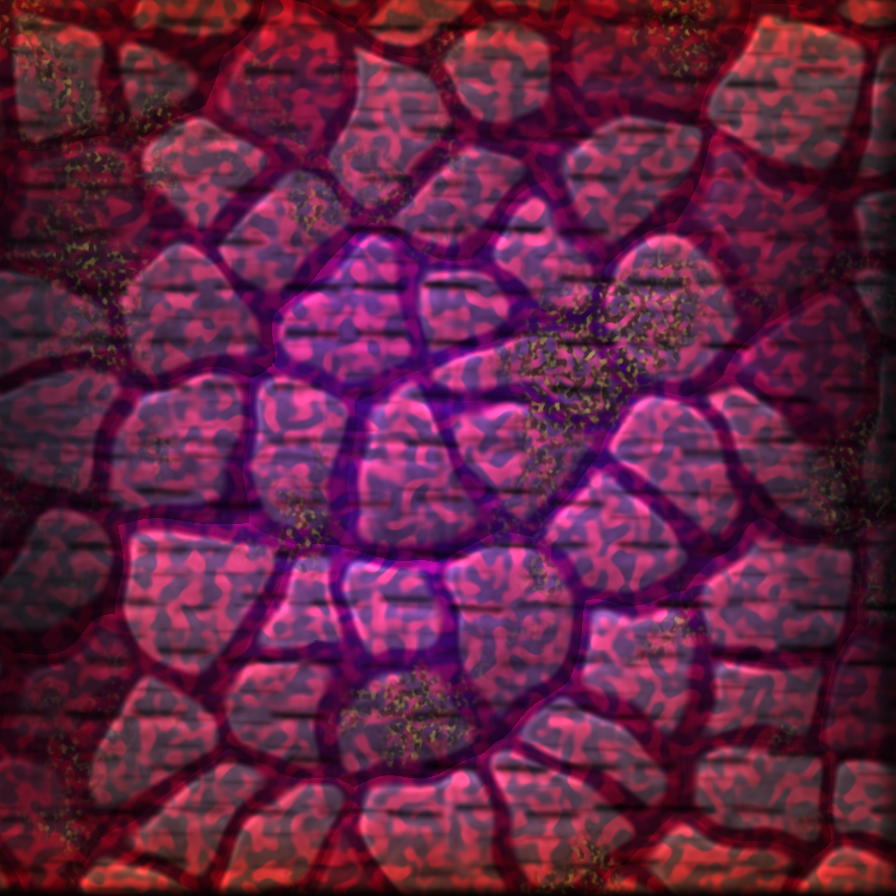
Give the GLSL for this texture, as a three.js fragment shader.

```glsl
// Mossy rubble wall under a magenta glow: rounded Voronoi stones with dark gaps,
// covered by a leopard mottle, moss speckles and a broken brick relief.
// Colour shifts from violet in the middle to red and black at the borders.
varying vec2 vUv;

const vec2 LIGHT_DIR = vec2(-0.55, 0.835);
const vec3 CORE_PINK = vec3(0.82, 0.25, 0.53);
const vec3 CORE_SLATE = vec3(0.39, 0.22, 0.48);
const vec3 RIM_PINK = vec3(0.64, 0.22, 0.28);
const vec3 RIM_SLATE = vec3(0.32, 0.23, 0.25);
const vec3 CORE_GAP = vec3(0.60, 0.10, 0.85);
const vec3 RIM_GAP = vec3(0.60, 0.10, 0.36);
const vec3 MOSS_DARK = vec3(0.15, 0.12, 0.10);
const vec3 MOSS_LIGHT = vec3(0.58, 0.52, 0.25);

vec2 hash2(vec2 p) {
  vec3 q = fract(vec3(p.xyx) * vec3(0.1031, 0.1030, 0.0973));
  q += dot(q, q.yzx + 33.33);
  return fract((q.xx + q.yz) * q.zy);
}

float corner(vec2 cell, vec2 offset, vec2 f) {
  return dot(hash2(cell + offset) * 2.0 - 1.0, f - offset);
}

// Gradient noise, roughly -0.7 to 0.7
float noise(vec2 p) {
  vec2 i = floor(p), f = fract(p);
  vec2 u = f * f * (3.0 - 2.0 * f);
  float low = mix(corner(i, vec2(0.0), f), corner(i, vec2(1.0, 0.0), f), u.x);
  float high = mix(corner(i, vec2(0.0, 1.0), f), corner(i, vec2(1.0), f), u.x);
  return mix(low, high, u.y);
}

float smoothMin(float a, float b, float k) {
  float h = max(k - abs(a - b), 0.0) / k;
  return min(a, b) - h * h * k * 0.25;
}

float bell(float x, float width) {
  return exp(-x * x / (width * width));
}

// Stone cell: xy = offset from its centre, z = distance to its edge, w = seed
vec4 stoneCell(vec2 p) {
  vec2 base = floor(p), f = fract(p), nearest = vec2(0.0), id = base;
  float best = 8.0;
  for (int j = -1; j <= 1; j++) for (int i = -1; i <= 1; i++) {
    vec2 g = vec2(float(i), float(j));
    vec2 r = g + hash2(base + g) * 0.9 - f;
    if (dot(r, r) < best) { best = dot(r, r); nearest = r; id = base + g; }
  }
  float edge = 1.0;
  for (int j = -2; j <= 2; j++) for (int i = -2; i <= 2; i++) {
    vec2 g = vec2(float(i), float(j));
    vec2 r = g + hash2(base + g) * 0.9 - f;
    vec2 between = r - nearest;
    if (dot(between, between) > 0.0001)
      edge = smoothMin(edge, dot(0.5 * (nearest + r), normalize(between)), 0.12);
  }
  return vec4(-nearest, edge, hash2(id + 71.0).x);
}

// Broken brick courses: dark ledge with a light band below it
float brickRelief(vec2 uv, vec2 grid) {
  float row = floor(uv.y * grid.y);
  vec2 p = vec2(uv.x * grid.x + hash2(vec2(row, 5.0)).x, uv.y * grid.y);
  vec2 f = fract(p), rnd = hash2(floor(p) + 19.0);
  float along = smoothstep(0.0, 0.15, f.x) * (1.0 - smoothstep(0.5, 0.7, f.x - 0.3 * rnd.y));
  float y = f.y - 0.55 - 0.3 * (rnd.x - 0.5) + 0.12 * (f.x - 0.5) * (rnd.y - 0.5);
  return along * mix(0.35, 1.0, rnd.y) * (0.28 * bell(y + 0.24, 0.13) - 0.58 * bell(y, 0.085));
}

// Fine ripples along a central seam
float seam(float across, float along) {
  float broken = smoothstep(-0.25, 0.2, noise(vec2(along * 16.0, across * 40.0)));
  return bell(across, 0.018) * cos(across * 320.0) * broken;
}

void main() {
  vec2 uv = vUv;
  vec2 centred = uv - 0.5;
  float glow = 1.0 - smoothstep(0.12, 0.58, length(centred) + 0.08 * noise(uv * 5.0));

  // Stones, gaps and their lighting
  vec2 warp = vec2(noise(uv * 13.0), noise(uv * 13.0 + 40.0));
  vec4 stone = stoneCell(uv * 7.2 + 0.22 * warp + 3.0);
  float facing = dot(normalize(stone.xy + 0.0001), LIGHT_DIR);
  float gapWidth = 0.045 + 0.13 * max(noise(uv * 6.0 + 9.0), 0.0) + 0.06 * max(-facing, 0.0);
  float solid = smoothstep(gapWidth - 0.02, gapWidth + 0.05, stone.z);
  float rim = bell(stone.z - gapWidth - 0.05, 0.03) * max(facing, 0.0);
  solid *= mix(1.0, 0.3, smoothstep(0.78, 0.82, stone.w));
  float rough = noise(uv * 24.0) + 0.6 * noise(uv * 90.0);
  float shade = 0.94 + 0.28 * (stone.w - 0.4) + 0.3 * dot(stone.xy, LIGHT_DIR);
  shade += 0.32 * rim + 0.28 * rough;

  // Leopard mottle
  vec2 spotPos = uv * 58.0 + 0.7 * vec2(noise(uv * 30.0), noise(uv * 30.0 + 17.0));
  float spots = smoothstep(-0.16, 0.2, noise(spotPos));
  vec3 pink = mix(RIM_PINK, CORE_PINK, glow);
  vec3 slate = mix(RIM_SLATE, CORE_SLATE, glow);
  vec3 color = mix(slate, pink, spots) * shade;
  color *= mix(mix(RIM_GAP, CORE_GAP, glow), vec3(1.0), solid);

  // Moss in patches of fine grains
  float patchMask = smoothstep(0.02, 0.38, noise(uv * 5.5 + 23.0) + 0.35 * noise(uv * 19.0));
  float grain = noise(uv * vec2(150.0, 125.0)) + 0.5 * noise(uv * 210.0);
  float mossMask = patchMask * smoothstep(-0.15, 0.2, noise(uv * 100.0 + 7.0) + 0.05);
  color = mix(color, mix(MOSS_DARK, MOSS_LIGHT, smoothstep(-0.2, 0.45, grain)), 0.75 * mossMask);

  // Relief, seams and darkened borders
  float relief = brickRelief(uv, vec2(13.0, 17.0)) + 0.4 * brickRelief(uv + 0.37, vec2(17.0, 31.0));
  relief += 0.32 * seam(centred.y, uv.x) + 0.12 * seam(centred.x, uv.y);
  color *= 1.0 + relief;
  float sides = smoothstep(0.3, 0.52, abs(centred.x)) * (1.0 - smoothstep(0.2, 0.5, abs(centred.y)));
  color *= mix(vec3(1.0), vec3(0.42, 0.5, 0.6), sides);
  color *= mix(vec3(1.0), vec3(1.15, 0.8, 0.55), smoothstep(0.4, 0.5, abs(centred.y)));
  color *= smoothstep(-0.004, 0.018, uv.y) * mix(0.45, 1.0, smoothstep(0.0, 0.03, 1.0 - uv.x));
  gl_FragColor = vec4(clamp(color, 0.0, 1.0), 1.0);
}
```
